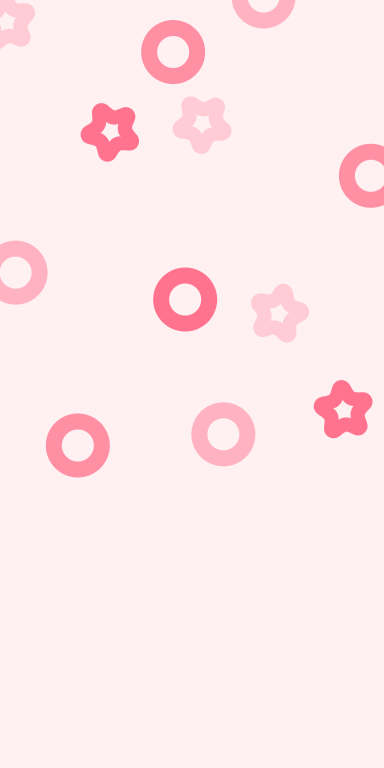
A Shadertoy shader for this pattern:

```glsl
// Pastel confetti: flat rings and five-lobed blossoms scattered over the upper
// part of a pale sheet. Shapes are distance functions placed on a staggered,
// jittered grid; lengths are in canvas widths, measured from the top left.

#define COLUMNS 3
#define ROWS 4
#define FIRST_ROW 0.057      // depth of the first row
#define ROW_STEP 0.339       // distance between rows
#define STAGGER 0.083        // sideways shift of alternate rows
#define JITTER vec2(0.133, 0.19)
#define RING_RADIUS 0.0625   // centre line of the ring
#define RING_HALF_WIDTH 0.0208
#define BLOSSOM_CORE 0.0547  // body radius, also the distance of the lobes
#define LOBE_RADIUS 0.0247
#define HOLE_ARC 0.0362      // radius of the arcs bounding the hole

const float TAU = 6.2831853;
const vec3 PAPER = vec3(1.0, 0.94, 0.95);
const vec3 TONES[4] = vec3[4](
    vec3(1.0, 0.80, 0.84),   // blush
    vec3(1.0, 0.56, 0.64),   // coral
    vec3(1.0, 0.70, 0.76),   // pink
    vec3(1.0, 0.45, 0.56));  // rose

float smoothMin(float a, float b, float k) {
    float h = max(k - abs(a - b), 0.0) / k;
    return min(a, b) - 0.25 * k * h * h;
}

float ringDistance(vec2 p) {
    return abs(length(p) - RING_RADIUS) - RING_HALF_WIDTH;
}

float blossomDistance(vec2 p, float tilt) {
    // Fold the plane into half a petal, with the lobe on the x axis.
    float sector = TAU / 5.0;
    float radius = length(p);
    float angle = atan(p.y, p.x) + tilt;
    angle = abs(mod(angle + 0.5 * sector, sector) - 0.5 * sector);
    p = radius * vec2(cos(angle), sin(angle));

    // Soft outline, then a pointed hole between arcs centred in the valleys.
    float lobe = length(p - vec2(BLOSSOM_CORE, 0.0)) - LOBE_RADIUS;
    float outline = smoothMin(radius - BLOSSOM_CORE, lobe, 0.016);
    vec2 valley = BLOSSOM_CORE * vec2(cos(0.5 * sector), sin(0.5 * sector));
    float hole = min(length(p - valley) - HOLE_ARC, 0.6 * BLOSSOM_CORE - radius);
    return max(outline, hole);
}

// Quadratic phases spread the offsets irregularly.
vec2 scatter(float n) {
    return fract(n * n * vec2(0.7549, 0.413) + vec2(0.0, 0.5)) - 0.5;
}

void mainImage(out vec4 fragColor, in vec2 fragCoord) {
    vec2 point = vec2(fragCoord.x, iResolution.y - fragCoord.y) / iResolution.x;
    vec3 color = PAPER;

    for (int i = 0; i < ROWS * COLUMNS; i++) {
        int row = i / COLUMNS;
        int column = i % COLUMNS;
        float shift = row % 2 == 0 ? -STAGGER : STAGGER;
        vec2 center = vec2((float(column) + 0.5) / float(COLUMNS) + shift,
                           FIRST_ROW + float(row) * ROW_STEP);
        vec2 offset = point - center - JITTER * scatter(float(i));

        // Blush pieces and most rose pieces are blossoms, the rest are rings.
        int tone = i % 4;
        bool isBlossom = tone == 0 || i % 8 == 3;
        float tilt = TAU * fract(float(i) * 0.618 + 0.27);
        float dist = isBlossom ? blossomDistance(offset, tilt) : ringDistance(offset);

        // Edge smoothing over one pixel
        float coverage = clamp(0.5 - dist * iResolution.x, 0.0, 1.0);
        color = mix(color, TONES[tone], coverage);
    }
    fragColor = vec4(color, 1.0);
}
```
